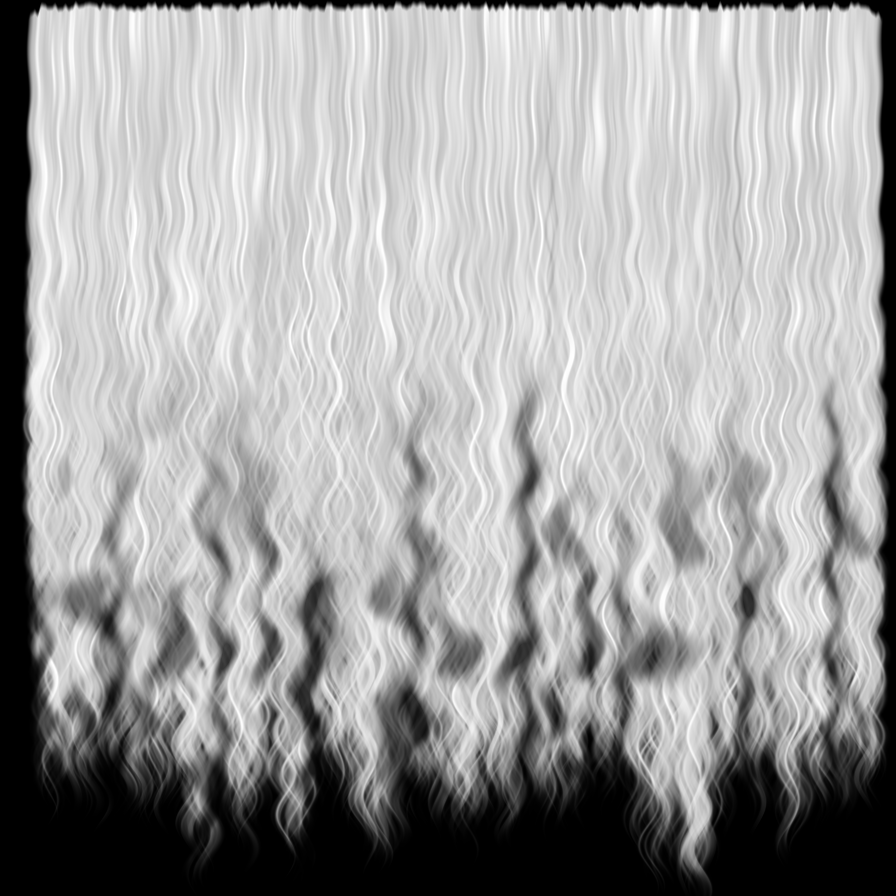
A WebGL 1 fragment shader for this texture map:

```glsl
precision highp float;
// Hair texture map: pale wavy locks hanging from a straight root line over black.
uniform vec2 u_resolution;

const float TAU = 6.2831853;
const float LEFT_EDGE = 0.034;
const float RIGHT_EDGE = 0.984;
const float WAVE_COUNT = 10.8;      // waves down the full height
const float ROOT_WAVE = 0.0012;     // sideways swing at the roots
const float TIP_WAVE = 0.0100;      // sideways swing at the tips
const float STRAND_COUNT = 290.0;   // fine strands across the width
const float BASE_LENGTH = 0.888;
const float TIP_FADE = 0.15;
const float STRAND_DARK = 0.64;
const float STRAND_LIGHT = 0.99;
const int LAYERS = 10;

float hash(vec2 p) {
  return fract(sin(dot(p, vec2(127.1, 311.7))) * 43758.5453);
}

float noise(vec2 p) {
  vec2 i = floor(p);
  vec2 f = fract(p);
  f = f * f * (3.0 - 2.0 * f);
  return mix(mix(hash(i), hash(i + vec2(1.0, 0.0)), f.x),
             mix(hash(i + vec2(0.0, 1.0)), hash(i + 1.0), f.x), f.y);
}

float bump(float x, float center, float width) {
  float d = (x - center) / width;
  return exp(-d * d);
}

// Depth at which the hair ends, with the long locks standing out
float tipDepth(float x) {
  float len = BASE_LENGTH;
  len += 0.080 * bump(x, 0.225, 0.016) + 0.055 * bump(x, 0.272, 0.016);
  len += 0.070 * bump(x, 0.330, 0.016) + 0.060 * bump(x, 0.425, 0.024);
  len += 0.050 * bump(x, 0.520, 0.030) + 0.045 * bump(x, 0.568, 0.012);
  len += 0.035 * bump(x, 0.617, 0.016) + 0.080 * bump(x, 0.730, 0.018);
  len += 0.105 * bump(x, 0.775, 0.026) + 0.050 * bump(x, 0.880, 0.016);
  return len;
}

// A dark wavy parting that opens below a given depth
float parting(vec2 p, float center, float start, float width, float strength) {
  float swing = 0.006 * sin(TAU * WAVE_COUNT * p.y + center * 60.0);
  float beads = 0.75 + 0.25 * sin(TAU * WAVE_COUNT * p.y + center * 90.0);
  return strength * beads * bump(p.x, center + swing, width)
       * smoothstep(start, start + 0.20, p.y);
}

float partings(vec2 p) {
  float gap = parting(p, 0.588, 0.36, 0.011, 1.0);
  gap += parting(p, 0.930, 0.34, 0.008, 0.95);
  gap += parting(p, 0.465, 0.38, 0.009, 0.80);
  gap += parting(p, 0.245, 0.44, 0.009, 0.80);
  gap += parting(p, 0.348, 0.52, 0.009, 0.92);
  gap += parting(p, 0.130, 0.46, 0.010, 0.80);
  gap += parting(p, 0.695, 0.48, 0.009, 0.75);
  gap += parting(p, 0.830, 0.48, 0.008, 0.80);
  // Smaller scattered openings
  float loose = noise(vec2(p.x * 44.0 + sin(TAU * WAVE_COUNT * p.y) * 0.35, p.y * 15.0));
  gap += 0.70 * smoothstep(0.50, 0.95, loose) * smoothstep(0.34, 0.72, p.y);
  return clamp(gap, 0.0, 1.0);
}

void main() {
  vec2 p = gl_FragCoord.xy / u_resolution;
  p.y = 1.0 - p.y;                  // depth below the top edge
  float spread = smoothstep(0.05, 0.45, p.y);
  float swing = mix(ROOT_WAVE, TIP_WAVE, smoothstep(0.0, 0.70, p.y));
  float narrowing = mix(1.0, 0.48, smoothstep(0.25, 0.85, p.y));
  float gap = partings(p);
  float inset = 0.012 * smoothstep(0.5, 0.8, p.y);
  float shade = 0.0;

  // Overlapping locks, from back to front
  for (int i = 0; i < LAYERS; i++) {
    float layer = float(i);
    float locks = 20.0 + 12.0 * hash(vec2(layer, 4.7));
    float shift = hash(vec2(layer, 9.1));
    float depthShade = mix(0.76, 1.0, layer / float(LAYERS - 1));
    for (int j = -1; j <= 1; j++) {
      float id = floor(p.x * locks + shift) + float(j);
      float seed = hash(vec2(id, layer + 20.0));
      float turn = hash(vec2(id, layer + 50.0));
      float center = (id + 0.5 + 0.4 * (seed - 0.5) - shift) / locks;
      float phase = 5.0 * noise(vec2(center * 9.0, 2.0)) + TAU * (turn - 0.5) * spread;
      float sway = swing * (0.6 + 0.5 * seed);
      float dx = p.x - center - sway * sin(TAU * WAVE_COUNT * p.y + phase);
      float across = dx * locks / (0.82 * narrowing);
      float rootX = center + dx;

      float strand = noise(vec2(dx * STRAND_COUNT + seed * 91.0, p.y * 9.0 + turn * 37.0));
      float tip = tipDepth(center + dx * 0.6) + 0.07 * (turn - 0.65) + 0.06 * (strand - 0.5);
      float cover = 1.0 - smoothstep(0.35, 1.0, abs(across));
      cover *= 1.0 - smoothstep(tip - TIP_FADE, tip, p.y);
      cover *= smoothstep(LEFT_EDGE + inset - 0.004, LEFT_EDGE + inset + 0.010, rootX);
      cover *= 1.0 - smoothstep(RIGHT_EDGE - 0.012, RIGHT_EDGE + 0.002, rootX);
      cover *= (0.12 + 0.78 * strand) * (1.0 - 0.72 * gap);
      shade = mix(shade, depthShade * mix(STRAND_DARK, STRAND_LIGHT, strand), cover);
    }
  }
  shade *= 1.0 - 0.62 * gap;

  // Ragged root line with clipped corners
  float corner = 0.012 * (1.0 - smoothstep(0.0, 0.016, min(p.x - LEFT_EDGE, RIGHT_EDGE - p.x)));
  float ragged = 0.008 * noise(vec2(p.x * 260.0, 3.0));
  shade *= smoothstep(-0.001, 0.008, p.y - ragged - corner);

  // Faint seams in the upper half
  float seamX = p.x - swing * sin(TAU * WAVE_COUNT * p.y);
  float seams = 0.10 * bump(seamX, 0.613, 0.002) + 0.16 * bump(seamX, 0.823, 0.002);
  shade *= 1.0 - seams * (1.0 - smoothstep(0.25, 0.5, p.y));
  gl_FragColor = vec4(vec3(clamp(shade * 1.04, 0.0, 1.0)), 1.0);
}
```
